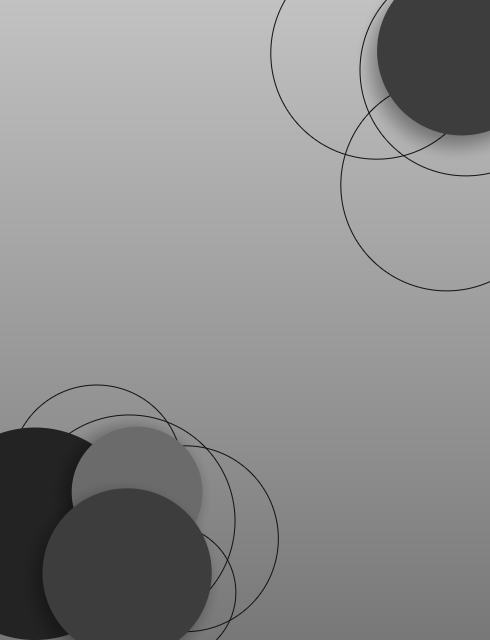
Give the GLSL for this background, as a Shadertoy shader.

```glsl
// Grey vertical gradient with shadowed discs and thin rings in two opposite corners.

#define SKY_TOP 0.760
#define SKY_BOTTOM 0.470
#define INK 0.075
#define CHARCOAL 0.137
#define SLATE 0.240
#define STEEL 0.420
#define LINE_HALF_WIDTH 0.0008
#define SHADOW_BLUR 0.027
#define SHADOW_STRENGTH 0.36

// Circles are stored as (centre x, centre y, radius), in units of canvas height.
const int RING_COUNT = 7;
const vec3 RINGS[RING_COUNT] = vec3[](
    vec3(0.5885, 0.9167, 0.1654),
    vec3(0.7279, 0.8906, 0.1654),
    vec3(0.6979, 0.7109, 0.1654),
    vec3(0.1510, 0.2643, 0.1341),
    vec3(0.2018, 0.1862, 0.1654),
    vec3(0.2897, 0.1582, 0.1452),
    vec3(0.2630, 0.0742, 0.1055)
);

float circleDistance(vec2 p, vec3 circle) {
    return length(p - circle.xy) - circle.z;
}

// Antialiased coverage of the region where the distance is negative.
float fill(float dist, float pixel) {
    return clamp(0.5 - dist / pixel, 0.0, 1.0);
}

// Difference of two fills keeps lines thinner than a pixel at the right weight.
float ringMask(vec2 p, vec3 circle, float pixel) {
    float dist = circleDistance(p, circle);
    return fill(dist - LINE_HALF_WIDTH, pixel) - fill(dist + LINE_HALF_WIDTH, pixel);
}

// Lays a soft offset shadow, then the flat disc above it.
float paintDisc(float base, vec2 p, vec3 circle, float shade, vec2 shadowOffset, float pixel) {
    float shadowDist = circleDistance(p - shadowOffset, circle);
    float shadow = 1.0 - smoothstep(-SHADOW_BLUR, SHADOW_BLUR, shadowDist);
    base *= 1.0 - SHADOW_STRENGTH * shadow;
    return mix(base, shade, fill(circleDistance(p, circle), pixel));
}

void mainImage(out vec4 fragColor, in vec2 fragCoord) {
    float pixel = 1.0 / iResolution.y;
    vec2 p = fragCoord * pixel;

    // Background gradient
    float grey = mix(SKY_BOTTOM, SKY_TOP, p.y);

    // Outlined rings, beneath every disc
    for (int i = 0; i < RING_COUNT; i++) {
        grey = mix(grey, INK, ringMask(p, RINGS[i], pixel));
    }

    // Upper right disc
    grey = paintDisc(grey, p, vec3(0.7214, 0.9206, 0.1322), SLATE, vec2(-0.0080, -0.0156), pixel);

    // Lower left stack, back to front; the rearmost disc casts no shadow
    float rearDist = circleDistance(p, vec3(0.0547, 0.1660, 0.1660));
    grey = mix(grey, CHARCOAL, fill(rearDist, pixel));
    grey = paintDisc(grey, p, vec3(0.2142, 0.2311, 0.1022), STEEL, vec2(-0.0095, -0.0040), pixel);
    grey = paintDisc(grey, p, vec3(0.1986, 0.1048, 0.1322), SLATE, vec2(-0.0095, -0.0105), pixel);

    fragColor = vec4(vec3(grey), 1.0);
}
```
